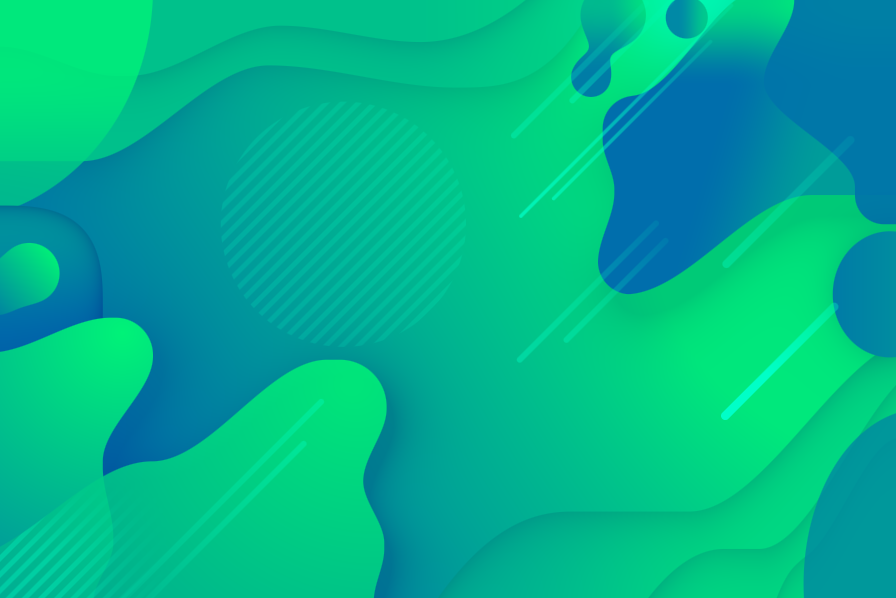
Reproduce this background procedurally as a Shadertoy shader.

```glsl
// Abstract green and blue fluid shapes with layered waves, soft shadows and diagonal streaks.

const float HEIGHT = 512.; // design units per canvas height, y runs down
const vec3 BLUE = vec3(0., .44, .67);
const vec3 GREEN = vec3(0., .95, .47);
const vec3 MINT = vec3(0., 1., .78);
const vec3 SHADE = vec3(1., .74, .92);
const float GAP = 9.8; // stripe spacing
const float BAR = 4.2; // stripe width

float rise(float a, float b, float x) { return smoothstep(a, b, x); }
float tail(float x, float n) { return pow(max(x, 0.), n); }
vec3 ramp(float t) { return mix(BLUE, GREEN, clamp(t, -.06, 1.04)); }
float cover(float d) { return clamp(.5 - d / max(fwidth(d), 1e-4), 0., 1.); }
void paint(inout vec3 col, vec3 ink, float d, float alpha) { col = mix(col, ink, cover(d) * alpha); }

// Soft shadow factor outside the edge d = 0
vec3 shade(float d, float reach, float amount) {
  return mix(vec3(1.), SHADE, amount * exp(-max(d, 0.) / reach));
}

// Two half spaces meeting in a rounded corner
float corner(float a, float b, float r) {
  return min(max(a, b), -r) + length(max(vec2(a, b) + r, 0.));
}

float circle(vec2 p, float x, float y, float r) { return length(p - vec2(x, y)) - r; }

float ellipse(vec2 p, float x, float y, float w, float h) {
  return (length((p - vec2(x, y)) / vec2(w, h)) - 1.) * w;
}

float merge(float a, float b, float k) {
  float h = max(k - abs(a - b), 0.) / k;
  return min(a, b) - h * h * k * .25;
}

// Fading diagonal line; a negative run goes down-left
float streak(vec2 p, float x, float y, float run, float width) {
  vec2 q = vec2(p.x - x, y - p.y) * .7071;
  float t = clamp((q.x + q.y) / run, 0., 1.);
  return cover(length(vec2(q.x + q.y - t * run, q.x - q.y)) - width * .5) * (1. - .75 * t);
}

float stripes(vec2 p) {
  return cover(abs(mod((p.x + p.y) * .7071, GAP) - .5 * GAP) - .5 * BAR);
}

float bigBlob(vec2 p) {
  float left = 516. + 10. * rise(120., 162., p.y) - 14. * rise(165., 225., p.y);
  float top = 82. - 90. * rise(540., 650., p.x);
  float bottom = 252. - 85. * rise(535., 695., p.x);
  return corner(left - p.x, max(p.y - bottom, top - p.y), 28.);
}

float leftBlob(vec2 p) {
  float top = 302. - 30. * rise(-10., 95., p.x);
  float right = 131. - 43. * rise(305., 395., p.y) + 9. * rise(400., 460., p.y) - 17. * rise(465., 515., p.y);
  return corner(p.x - right, top - p.y, 32.);
}

float frontBlob(vec2 p) {
  float top = 480. - 85. * rise(-40., 130., p.x) - 87. * rise(130., 280., p.x);
  float right = 331. - 20. * rise(350., 412., p.y) + 18. * rise(412., 465., p.y) - 9. * rise(470., 515., p.y);
  return corner(p.x - right, top - p.y, 40.);
}

void mainImage(out vec4 fragColor, in vec2 fragCoord) {
  vec2 p = vec2(fragCoord.x, iResolution.y - fragCoord.y) * HEIGHT / iResolution.y;
  float x = p.x, y = p.y;

  // Backdrop gradient
  vec2 g = (p - vec2(620., 270.)) / 126.;
  float base = .1 + dot(p - vec2(130., 350.), vec2(.74, -.47)) / HEIGHT;
  vec3 col = ramp(clamp(base + .12 * exp(-dot(g, g)), 0., .92));

  // Upper waves
  float low = y - 138. + 82. * rise(70., 230., x) - 19. * rise(230., 390., x) + 75. * tail(x / 120. - 3.25, 3.);
  float high = y - 40. - 25. * rise(0., 100., x) + 43. * rise(110., 240., x)
    - 14. * rise(240., 360., x) + 36. * tail(x / 90. - 4., 2.);
  vec3 sheet = ramp(.62 + .12 * rise(330., 500., x));
  col *= shade(low, 22., .5);
  paint(col, sheet * shade(high, 16., .5), low, 1.);
  paint(col, sheet, high, 1.);

  // Lower right waves, shaded under each rim
  vec3 rim = vec3(438. + 74. * tail((490. - x) / 115., 2.2) - 150. * rise(590., 790., x),
    470. + 42. * tail((620. - x) / 65., 2.) - 160. * rise(650., 800., x),
    480. + 32. * tail((690. - x) / 25., 2.) - 105. * rise(680., 770., x)) - y;
  sheet = ramp(.48 + .32 * rise(390., 640., x));
  for (int i = 0; i < 3; i++) paint(col, sheet * shade(-rim[i], 21., .55), rim[i], 1.);

  // Striped disc
  col = mix(col, MINT, .17 * stripes(p) * cover(circle(p, 294., 192., 105.)));

  // Upper left dome, dark pocket and its drop
  paint(col, ramp(1. - .32 * rise(50., 180., y)), ellipse(p, -50., -10., 181., 200.), .8);
  vec2 k = pow(abs(p - vec2(0., 262.)) / vec2(88., 86.), vec2(2.9));
  float pocket = (pow(k.x + k.y, 1. / 2.9) - 1.) * 86.;
  paint(col, ramp(.26 - .3 * rise(190., 300., y)) * shade(-pocket, 7., .9), pocket, 1.);
  float drop = merge(circle(p, 25., 234., 26.), circle(p, -4., 250., 20.), 20.);
  paint(col, ramp(.45 + (x - .8 * (y - 234.)) / 110.), drop, 1.);

  // Lower left blobs with hatching
  float front = frontBlob(p);
  col *= shade(leftBlob(p - vec2(8., 14.)), 30., .5) * shade(frontBlob(p - vec2(6., 14.)), 20., .8);
  paint(col, ramp(1. - circle(p, 105., 285., 0.) / 330.), leftBlob(p), 1.);
  paint(col, ramp(1.05 - circle(p, 300., 330., 0.) / 650.), front, .84);
  float hatch = stripes(p) * rise(-150., -30., -x) * rise(405., 480., y);
  hatch += streak(p, 275., 344., -245., 5.) + streak(p, 260., 380., -195., 5.);
  col = mix(col, MINT, .34 * min(hatch, 1.) * cover(front));

  // Upper right glow and blue blobs
  g = (p - vec2(605., 0.)) / vec2(75., 55.);
  col = mix(col, MINT, .7 * exp(-dot(g, g))) * shade(bigBlob(p - vec2(12., 18.)), 24., .5);
  float fade = .78 + .36 * rise(610., 720., x + .3 * y - 30.) - .8 * rise(0., 75., y);
  paint(col, ramp(fade), bigBlob(p), 1.);
  float side = 680. - 26. * rise(0., 70., y) + 78. * rise(70., 160., y);
  paint(col, ramp(.03), corner(side - x, y - 192., 25.), .92);
  float drip = merge(circle(p, 506., 66., 17.), circle(p, 525., 13., 28.), 30.);
  paint(col, ramp(.55 - .5 * rise(0., 65., y) + .3 * rise(520., 555., x)), drip, .95);
  paint(col, ramp(.1 + .55 * rise(580., 606., x)), circle(p, 588., 15., 18.), .9);

  // Right edge ellipses
  float pebble = ellipse(p, 762., 252., 49., 54.);
  col *= shade(pebble, 12., .35);
  paint(col, ramp(x / 400. - 1.7), pebble, 1.);
  paint(col, ramp(.2), ellipse(p, 790., 500., 102., 150.), .82);

  // Diagonal streaks
  float light = 1.4 * streak(p, 621., 356., 132., 7.) + .75 * streak(p, 446., 185., 255., 3.)
    + .65 * streak(p, 474., 170., 190., 3.) + .35 * streak(p, 440., 116., 160., 5.)
    + .35 * streak(p, 490., 86., 120., 5.) + .38 * streak(p, 445., 308., 165., 5.)
    + .34 * streak(p, 485., 291., 120., 5.) + .36 * streak(p, 622., 226., 150., 7.);
  fragColor = vec4(mix(col, MINT, min(light, 1.)), 1.);
}
```
